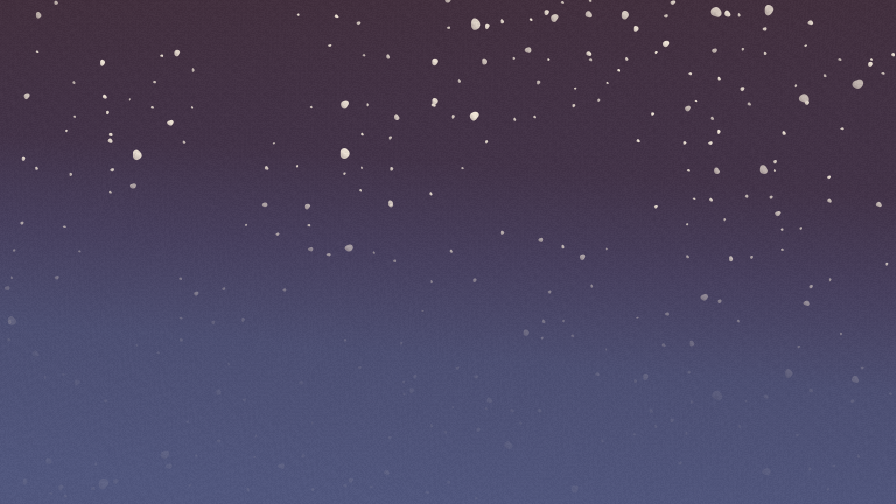
A Shadertoy shader for this background:

```glsl
// A dusk sky that falls from plum to slate blue, strewn with cream specks.
// Tilted colour stops make the sky; jittered grids of three sizes hold the
// hand-drawn stars, which gather in loose clusters and fade towards the ground.

const vec3 SKY_TOP     = vec3(0.262, 0.188, 0.245);
const vec3 SKY_PLUM    = vec3(0.262, 0.202, 0.285);
const vec3 SKY_VIOLET  = vec3(0.280, 0.250, 0.370);
const vec3 SKY_SLATE   = vec3(0.302, 0.312, 0.452);
const vec3 SKY_BOTTOM  = vec3(0.318, 0.342, 0.495);
const vec4 SKY_STOPS   = vec4(0.32, 0.51, 0.71, 1.0);
const float SKY_TILT   = 0.14;   // how much sooner the left side turns blue
const vec3 STAR_CREAM  = vec3(0.97, 0.93, 0.87);
const vec3 STAR_SHADE  = vec3(0.76, 0.71, 0.68);
const int STAR_LAYERS  = 3;
const float CELL_SIZE  = 0.058;  // grid cell of the smallest stars
const float CELL_GROW  = 1.60;   // cell growth per layer
const float STAR_SIZE  = 0.0031; // radius of the smallest stars
const float SIZE_GROW  = 1.65;   // radius growth per layer
const float DENSITY    = 0.38;   // average share of filled cells
const float FADE_START = 0.30;
const float FADE_END   = 0.78;
const float FAINTEST   = 0.09;
const float GRAIN      = 0.028;
const float GRAIN_ROWS = 432.0;

float hash(vec2 p) {
    return fract(sin(dot(p, vec2(127.1, 311.7))) * 43758.5453);
}

float noise(vec2 p) {
    vec2 i = floor(p), f = fract(p);
    f = f * f * (3.0 - 2.0 * f);
    return mix(mix(hash(i), hash(i + vec2(1, 0)), f.x),
               mix(hash(i + vec2(0, 1)), hash(i + vec2(1, 1)), f.x), f.y);
}

// Linear progress from one depth to another
float ramp(float from, float to, float x) {
    return clamp((x - from) / (to - from), 0.0, 1.0);
}

// Sky colour at a depth of 0 (top) to 1 (bottom)
vec3 skyColor(float depth) {
    vec3 c = mix(SKY_TOP, SKY_PLUM, ramp(0.0, SKY_STOPS.x, depth));
    c = mix(c, SKY_VIOLET, ramp(SKY_STOPS.x, SKY_STOPS.y, depth));
    c = mix(c, SKY_SLATE, ramp(SKY_STOPS.y, SKY_STOPS.z, depth));
    return mix(c, SKY_BOTTOM, ramp(SKY_STOPS.z, SKY_STOPS.w, depth));
}

// One layer of irregular blobs: colour in rgb, coverage in a
vec4 starLayer(vec2 p, float cellSize, float radius, float seed, float pixel) {
    vec2 cell = floor(p / cellSize);
    vec2 id = cell + seed;
    vec2 jitter = vec2(hash(id + 3.1), hash(id + 7.7));
    vec2 center = (cell + mix(vec2(0.15), vec2(0.85), jitter)) * cellSize;

    // Loose clusters raise or lower the chance of a star
    float cluster = smoothstep(0.25, 0.75, noise(center * 4.5 + 2.0));
    float filled = step(hash(id + 13.3), DENSITY * mix(0.5, 1.5, cluster));

    // Wobbly outline with a soft shade on one side
    vec2 d = p - center;
    float angle = atan(d.y, d.x);
    float phase = 6.2832 * hash(id + 19.9);
    float wobble = 1.0 + 0.10 * sin(2.0 * angle + phase) + 0.06 * sin(3.0 * angle - phase);
    float r = radius * mix(0.65, 1.2, hash(id + 23.5)) * wobble;
    float cover = clamp(0.5 + (r - length(d)) / pixel, 0.0, 1.0);
    float shade = smoothstep(-0.2, 1.0, dot(d, vec2(-0.7, -0.7)) / r);
    shade = 0.6 * shade + 0.25 * noise(d / radius * 3.0 + id);

    float strength = mix(0.7, 1.0, hash(id + 29.2));
    return vec4(mix(STAR_CREAM, STAR_SHADE, shade), cover * filled * strength);
}

void mainImage(out vec4 fragColor, in vec2 fragCoord) {
    vec2 uv = fragCoord / iResolution.xy;
    vec2 p = fragCoord / iResolution.y;
    float pixel = 1.0 / iResolution.y;
    float depth = 1.0 - uv.y;

    // Sky
    float tilted = depth + SKY_TILT * (0.5 - uv.x) * smoothstep(0.0, 0.4, depth);
    vec3 color = skyColor(tilted);

    // Stars, small to large
    float fade = mix(1.0, FAINTEST, smoothstep(FADE_START, FADE_END, tilted));
    float cellSize = CELL_SIZE;
    float radius = STAR_SIZE;
    for (int i = 0; i < STAR_LAYERS; i++) {
        vec4 star = starLayer(p, cellSize, radius, 41.0 * float(i), pixel);
        color = mix(color, star.rgb, star.a * fade);
        cellSize *= CELL_GROW;
        radius *= SIZE_GROW;
    }

    // Paper grain
    color += GRAIN * (hash(floor(p * GRAIN_ROWS)) - 0.5);
    fragColor = vec4(color, 1.0);
}
```
